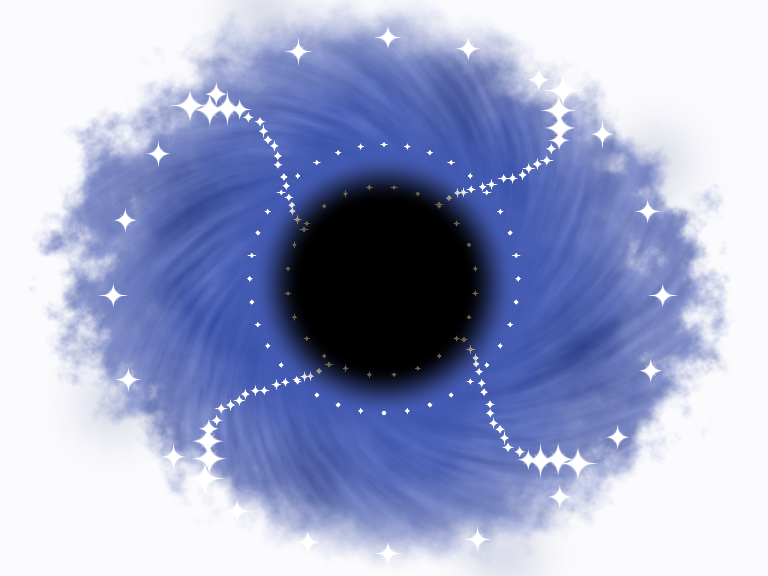
Give the GLSL for this background, as a Shadertoy shader.

```glsl
// A dark void inside a swirling blue cloud, ringed by sparkles and four hooked star arms.
#define CENTER vec2(0.5, 0.506)
#define HOLE_CORE 0.143
#define HOLE_RIM 0.226
#define TWIST 1.2
#define RAGGEDNESS 0.10
#define STRIPES 56.0
#define ARM_STARS 17
#define PAPER vec3(0.985, 0.985, 0.995)
#define INNER_BLUE vec3(0.265, 0.355, 0.70)
#define OUTER_BLUE vec3(0.42, 0.48, 0.74)
#define DEEP_BLUE vec3(0.22, 0.29, 0.57)
#define GOLD vec3(0.42, 0.38, 0.27)

const float TAU = 6.2831853;

vec2 hash2(vec2 p) {
    p = vec2(dot(p, vec2(127.1, 311.7)), dot(p, vec2(269.5, 183.3)));
    return 2.0 * fract(sin(p) * 43758.545) - 1.0;
}

float gradientNoise(vec2 p) {
    vec2 i = floor(p), f = fract(p);
    vec2 u = f * f * f * (f * (f * 6.0 - 15.0) + 10.0);
    vec2 e = vec2(0.0, 1.0);
    float low = mix(dot(hash2(i), f), dot(hash2(i + e.yx), f - e.yx), u.x);
    float high = mix(dot(hash2(i + e), f - e), dot(hash2(i + e.yy), f - e.yy), u.x);
    return mix(low, high, u.y);
}

float fbm(vec2 p) {
    float sum = 0.0, amplitude = 0.6;
    for (int i = 0; i < 5; i++) {
        sum += amplitude * gradientNoise(p);
        p = mat2(1.6, 1.2, -1.2, 1.6) * p + 7.3;
        amplitude *= 0.55;
    }
    return sum;
}

vec2 polar(float angle) { return vec2(cos(angle), sin(angle)); }

// Thin four-pointed sparkle with short diagonal rays and a faint halo
float sparkle(vec2 p, float size) {
    vec2 a = sqrt(abs(p) / size);
    vec2 d = sqrt(abs(vec2(p.x + p.y, p.x - p.y)) / (size * 0.85));
    float rays = smoothstep(0.0, 0.22, 1.0 - a.x - a.y);
    float diagonals = smoothstep(0.0, 0.30, 1.0 - d.x - d.y);
    float halo = 0.4 * exp(-dot(p, p) / (size * size * 0.05));
    return min(max(rays, 0.7 * diagonals) + halo, 1.0);
}

// Evenly spaced sparkles on an ellipse; only the nearest one is evaluated
float sparkleRing(vec2 p, vec2 radii, float count, float offset, float wobble, float size) {
    float turn = atan(p.y / radii.y, p.x / radii.x) / TAU;
    float angle = (floor(turn * count - offset + 0.5) + offset) * TAU / count;
    angle += wobble * (1.0 - cos(4.0 * angle));
    return sparkle(p - radii * polar(angle), size);
}

// Stars growing along a cubic curve in one quadrant
float starArm(vec2 p) {
    float light = 0.0;
    for (int i = 0; i <= ARM_STARS; i++) {
        float t = float(i) / float(ARM_STARS), s = 1.0 - t;
        vec2 pos = s * s * s * vec2(0.097, 0.139) + 3.0 * s * s * t * vec2(0.165, 0.208)
                 + 3.0 * s * t * t * vec2(0.321, 0.132) + t * t * t * vec2(0.306, 0.338);
        pos += 0.005 * hash2(vec2(float(i), 4.0));
        float size = mix(0.011, 0.017, t) + 0.024 * smoothstep(0.76, 0.9, t);
        light = max(light, sparkle(p - pos, size));
    }
    return light;
}

void mainImage(out vec4 fragColor, in vec2 fragCoord) {
    vec2 p = (fragCoord - CENTER * iResolution.xy) / iResolution.y;
    float r = max(length(p), 0.001), angle = atan(p.y, p.x);

    // Fold the four quadrants onto the first
    float quarter = floor(angle / (TAU * 0.25)) * TAU * 0.25;
    vec2 folded = r * polar(angle - quarter);

    // Spiral streaks and fine ripples
    float spiral = angle - TWIST * log(r);
    vec2 flow = polar(spiral) * (7.0 + 1.5 * log(r));
    float clouds = fbm(p * 7.0 + 3.0);
    float streaks = fbm(flow * 1.3);
    float ripples = sin(STRIPES * spiral + 9.0 * gradientNoise(p * 6.0));
    ripples *= smoothstep(-0.1, 0.4, gradientNoise(p * 5.0 + 11.0)) * smoothstep(0.22, 0.36, r);

    // Cloud colour
    vec3 cloud = mix(INNER_BLUE, OUTER_BLUE, smoothstep(0.22, 0.47, r + 0.10 * clouds));
    vec2 toKnot = folded - vec2(0.132, 0.339);
    cloud = mix(cloud, DEEP_BLUE, 0.55 * exp(-dot(toKnot, toKnot) / 0.006));
    cloud += (0.16 * streaks + 0.07 * clouds) * smoothstep(0.2, 0.32, r) + 0.022 * ripples;

    // Uneven outline, torn most at the left and right
    float outline = 0.527 + 0.048 * cos(2.0 * angle) + 0.012 * cos(4.0 * angle) - 0.02 * sin(2.0 * angle);
    float sides = p.x * p.x / (r * r);
    float torn = fbm(p * 13.0 + 20.0) * RAGGEDNESS * (0.5 + 1.5 * sides);
    float inside = outline - r + torn;
    float cover = smoothstep(-0.015, 0.10, inside) * (0.85 + 0.15 * smoothstep(0.05, 0.2, inside));
    vec2 toHaze = folded - vec2(0.47, 0.21);
    float haze = 0.32 * exp(-dot(toHaze, toHaze) / 0.005) * (1.0 + 0.2 * ripples);
    vec3 color = mix(PAPER, vec3(0.62, 0.65, 0.77), haze);
    color = mix(color, cloud, cover);

    // Central void
    color *= smoothstep(HOLE_CORE, HOLE_RIM, r);

    // Sparkles, dim gold over the void and white outside
    float stars = starArm(folded);
    stars = max(stars, sparkleRing(p - vec2(-0.004, 0.006), vec2(0.164), 24.0, 0.5, 0.0, 0.009));
    stars = max(stars, sparkleRing(p - vec2(0.0, 0.010), vec2(0.233), 36.0, 0.0, 0.0, 0.010));
    stars = max(stars, sparkleRing(p - vec2(0.007, -0.019), vec2(0.477, 0.448), 20.0, 0.0, 0.026, 0.030));
    color = mix(color, mix(GOLD, vec3(1.0), smoothstep(0.165, 0.225, r)), stars);
    fragColor = vec4(clamp(color, 0.0, 1.0), 1.0);
}
```
